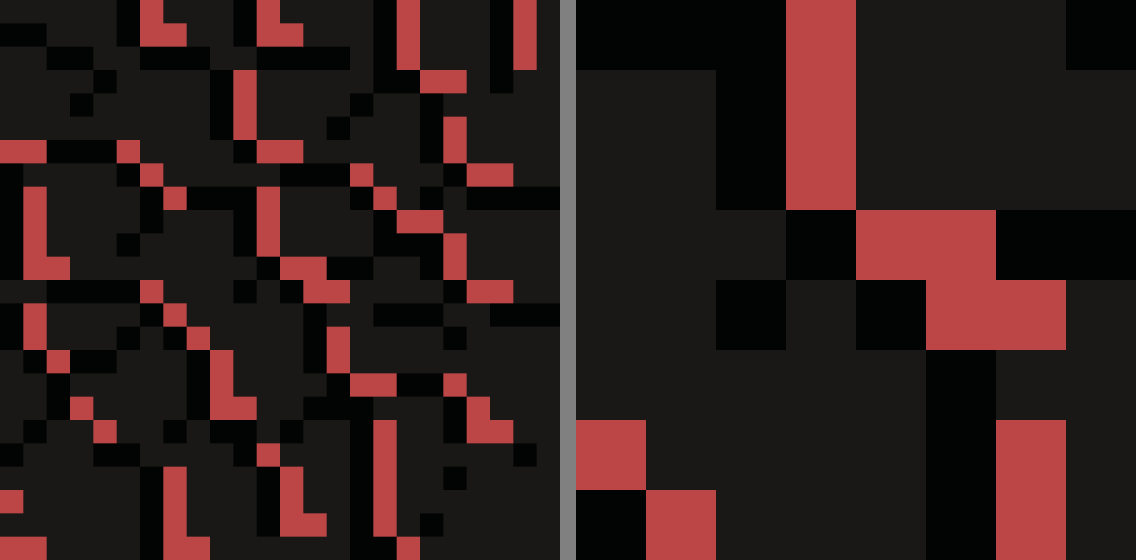
Left, the full canvas; right, a detail of the centre.
Reproduce this pattern procedurally as a three.js fragment shader.

```glsl
varying vec2 vUv;

const float BLOCKS = 24.0;                  // blocks across the canvas
const float CELL_SIZE = 5.3;                // mean cell width, in blocks
const float JITTER = 0.95;                  // site scatter, 0 = regular grid
const float GAP_SHARE = 0.17;               // unlit outline blocks left out
const float DULL_SHARE = 0.08;              // lit borders left without a rim
const float RIM_COS = 0.766;                // half-width of the lit edge directions
const vec2 LIGHT_DIR = vec2(0.906, 0.423);  // inward normal of the brightest rim
const vec2 SEED = vec2(53.0, 17.0);
const vec3 GROUND = vec3(0.098, 0.094, 0.088);
const vec3 OUTLINE = vec3(0.008, 0.016, 0.016);
const vec3 RIM = vec3(0.735, 0.275, 0.272);

vec2 hash22(vec2 p) {
  vec3 q = fract(p.xyx * vec3(0.1031, 0.1030, 0.0973));
  q += dot(q, q.yzx + 33.33);
  return fract((q.xx + q.yz) * q.zy);
}

// Position of the scattered site closest to a block's centre
vec2 nearestSite(vec2 block) {
  vec2 p = (block + 0.5) / CELL_SIZE;
  vec2 home = floor(p);
  vec2 best = vec2(0.0);
  float bestDist = 1e5;
  for (int j = -1; j <= 1; j++) {
    for (int i = -1; i <= 1; i++) {
      vec2 cell = home + vec2(float(i), float(j));
      vec2 site = cell + 0.5 + JITTER * (hash22(cell + SEED) - 0.5);
      float d = distance(p, site);
      if (d < bestDist) {
        bestDist = d;
        best = site;
      }
    }
  }
  return best;
}

bool differs(vec2 a, vec2 b) {
  return distance(a, b) > 0.001;
}

// True if the step between two different sites lies within a cone about the light
bool alongLight(vec2 from, vec2 to, float minCos) {
  vec2 d = to - from;
  return dot(d, LIGHT_DIR) > max(minCos * length(d), 0.001);
}

// True if the border between two sites carries a rim
bool litBorder(vec2 from, vec2 to) {
  bool dull = hash22(floor((from + to) * 64.0 + 0.5)).x < DULL_SHARE;
  return alongLight(from, to, RIM_COS) && !dull;
}

// True if two neighbours belong to two further cells
bool meets(vec2 self, vec2 a, vec2 b) {
  return differs(self, a) && differs(self, b) && differs(a, b);
}

vec3 blockColor(vec2 block) {
  vec2 self = nearestSite(block);
  vec2 left = nearestSite(block - vec2(1.0, 0.0));
  vec2 below = nearestSite(block - vec2(0.0, 1.0));
  vec2 right = nearestSite(block + vec2(1.0, 0.0));
  vec2 above = nearestSite(block + vec2(0.0, 1.0));

  // Lit rim, stopping under an upper junction, with a short foot at lower corners
  vec2 farLeft = nearestSite(block - vec2(2.0, 0.0));
  bool foot = alongLight(below, self, 0.0) && litBorder(farLeft, self);
  bool side = litBorder(left, self) && !meets(self, left, above);
  if (foot || side) return RIM;

  // One-block outline on the far side of each border, broken at junctions
  bool border = alongLight(self, left, 0.0) || alongLight(self, right, 0.0)
             || alongLight(self, below, 0.0) || alongLight(self, above, 0.0);
  bool junction = meets(self, left, above) || meets(self, right, above)
               || meets(self, left, below) || meets(self, right, below);
  bool gap = junction || hash22(block + SEED.yx).x < GAP_SHARE;
  return border && (litBorder(self, right) || !gap) ? OUTLINE : GROUND;
}

void main() {
  // Blend the four blocks around the nearest grid corner by pixel coverage
  vec2 p = vUv * BLOCKS;
  vec2 corner = floor(p + 0.5);
  vec2 t = clamp((p - corner) / max(fwidth(p), 1e-5) + 0.5, 0.0, 1.0);
  vec3 lower = mix(blockColor(corner - 1.0), blockColor(corner - vec2(0.0, 1.0)), t.x);
  vec3 upper = mix(blockColor(corner - vec2(1.0, 0.0)), blockColor(corner), t.x);
  gl_FragColor = vec4(mix(lower, upper, t.y), 1.0);
}
```
